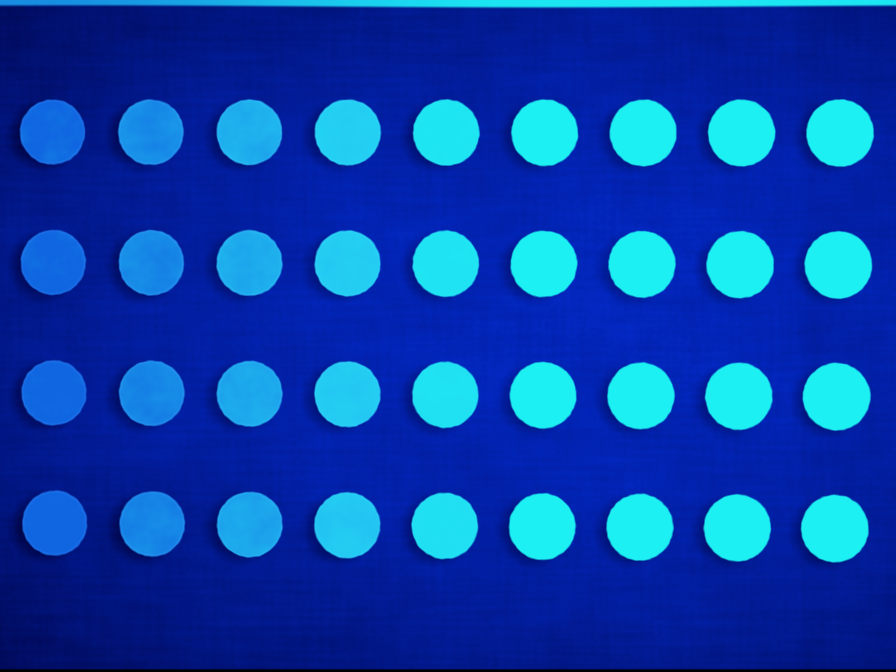
Reproduce this pattern procedurally as a WebGL 1 fragment shader.

```glsl
precision highp float;
// A grid of nine by four glowing discs on a deep blue, unevenly lit cloth.
// Discs come from a slightly skewed cell lookup and brighten from left to right;
// gradient noise adds weave, mottling and ragged rims, with soft shadows behind.

uniform vec2 u_resolution;

vec2 randomGradient(vec2 cell) {
  float angle = 6.2832 * fract(sin(dot(cell, vec2(127.1, 311.7))) * 43758.5);
  return vec2(cos(angle), sin(angle));
}

// Gradient noise, roughly -0.7 to 0.7
float gradientNoise(vec2 p) {
  vec2 cell = floor(p);
  vec2 f = p - cell;
  vec2 w = f * f * f * (f * (f * 6.0 - 15.0) + 10.0);
  float a = dot(randomGradient(cell), f);
  float b = dot(randomGradient(cell + vec2(1.0, 0.0)), f - vec2(1.0, 0.0));
  float c = dot(randomGradient(cell + vec2(0.0, 1.0)), f - vec2(0.0, 1.0));
  float d = dot(randomGradient(cell + vec2(1.0, 1.0)), f - vec2(1.0, 1.0));
  return mix(mix(a, b, w.x), mix(c, d, w.x), w.y);
}

// Blue cloth: broad light right of centre, crossed by fine threads
vec3 clothColor(vec2 p, vec2 uv, float shadow) {
  vec2 off = uv - vec2(0.68, 0.52);
  float light = 0.97 - 0.9 * off.x * off.x - 1.5 * off.y * off.y;
  light += 0.10 * gradientNoise(p * vec2(5.0, 7.0));
  light += 0.07 * gradientNoise(p * vec2(22.0, 30.0));
  light += 0.08 * gradientNoise(p * vec2(7.0, 130.0));
  light += 0.05 * gradientNoise(p * vec2(120.0, 9.0));
  light += 0.05 * gradientNoise(p * 140.0);
  light -= 0.06 * smoothstep(0.885, 0.905, uv.x);
  light -= 0.38 * shadow;
  return mix(vec3(0.0, 0.02, 0.28), vec3(0.01, 0.15, 0.74), clamp(light, 0.0, 1.1));
}

// Dim blue through sky blue to cyan, by column
vec3 discColor(float tone) {
  vec3 color = mix(vec3(0.06, 0.40, 0.88), vec3(0.14, 0.80, 0.95), clamp(tone / 3.0, 0.0, 1.0));
  return mix(color, vec3(0.11, 0.94, 0.95), clamp((tone - 3.0) / 1.6, 0.0, 1.0));
}

void main() {
  vec2 uv = gl_FragCoord.xy / u_resolution;
  vec2 p = vec2(uv.x * 4.0 / 3.0, uv.y);
  float aa = 1.2 / u_resolution.y;

  // Nearest disc: rows count down from the top, spacing drifts a little
  float row = clamp(floor((0.803 - p.y) / 0.1945 + 0.5), 0.0, 3.0);
  float firstX = 0.0781 + 0.0011 * row;
  float stepX = 0.1465 - 0.00046 * row;
  float col = clamp(floor((p.x - firstX) / stepX + 0.5), 0.0, 8.0);
  float stepY = 0.1940 + 0.00027 * col;
  vec2 center = vec2(firstX + col * stepX, 0.8035 - 0.0002 * col - row * stepY);
  vec2 local = p - center;

  // Shadow falling to the lower left
  float shadow = 1.0 - smoothstep(0.034, 0.060, length(local + vec2(0.014, 0.006)));
  vec3 color = clothColor(p, uv, shadow);

  // Disc with a slightly ragged edge, mottled most where it is dim
  float radius = 0.0483 + 0.00022 * col;
  float edge = length(local) - radius + 0.0012 * gradientNoise(p * 110.0);
  float dimness = 1.0 - smoothstep(1.0, 5.0, col);
  float mottle = gradientNoise(p * 24.0 + row * 3.7) + 0.5 * gradientNoise(p * 75.0);
  float tone = col - 0.08 * row + 0.12 + dimness * 0.45 * mottle;
  vec3 disc = discColor(tone);
  float rim = smoothstep(-0.005, -0.001, edge);
  disc += dimness * rim * vec3(0.04, 0.03, 0.03);
  color = mix(color, disc, 1.0 - smoothstep(-aa, aa, edge));

  // Bright strip along the top, thin dark line along the bottom
  float stripY = 0.9905 + 0.0015 * cos((uv.x - 0.1) * 6.2832);
  vec3 strip = mix(vec3(0.09, 0.55, 0.88), vec3(0.11, 0.90, 0.95), smoothstep(0.0, 0.6, uv.x));
  color = mix(color, strip, smoothstep(stripY - 1.5 * aa, stripY + 1.5 * aa, uv.y));
  color *= smoothstep(0.004 - aa, 0.004 + aa, uv.y);

  gl_FragColor = vec4(clamp(color, 0.0, 1.0), 1.0);
}
```
